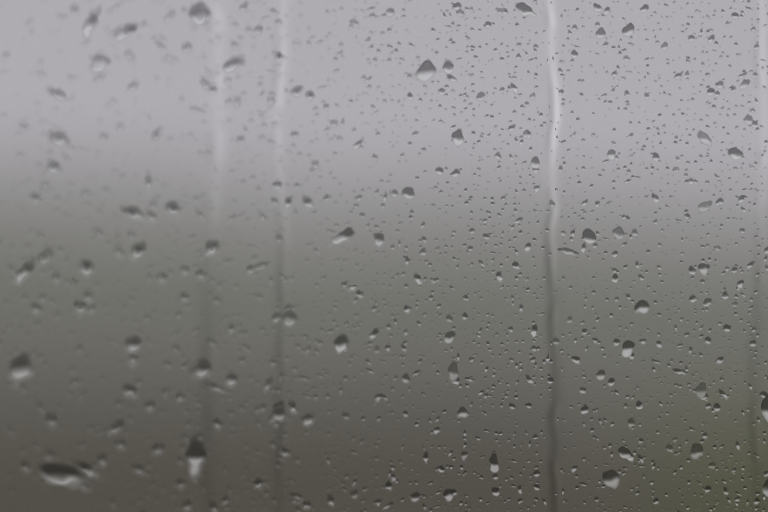
Write a Shadertoy shader that draws this texture.

```glsl
const vec3 SKY = vec3(0.685, 0.675, 0.695);
const vec3 HAZE = vec3(0.45, 0.45, 0.43);
const vec3 GROUND = vec3(0.325, 0.312, 0.287);
const vec3 GLINT = vec3(0.77, 0.77, 0.78);

vec3 hash3(vec2 p) {
    vec3 q = fract(p.xyx * vec3(0.1031, 0.1030, 0.0973));
    q += dot(q, q.yxz + 33.33);
    return fract((q.xxy + q.yzz) * q.zyx);
}

float noise(vec2 p) {
    vec2 i = floor(p), f = fract(p);
    f = f * f * (3.0 - 2.0 * f);
    float low = mix(hash3(i).x, hash3(i + vec2(1, 0)).x, f.x);
    float high = mix(hash3(i + vec2(0, 1)).x, hash3(i + vec2(1, 1)).x, f.x);
    return mix(low, high, f.y);
}

// Defocused view behind the glass
vec3 backdrop(vec2 uv) {
    float depth = 1.0 - uv.y - 0.05 * (uv.x - 0.5);
    depth += 0.03 * (noise(uv * vec2(5.0, 2.0)) - 0.5);
    vec3 color = mix(SKY, HAZE, smoothstep(0.2, 0.62, depth));
    color = mix(color, GROUND, smoothstep(0.55, 1.0, depth));
    float green = smoothstep(0.7, 1.0, uv.x) * smoothstep(0.4, 0.0, uv.y);
    return color + green * vec3(0.0, 0.015, -0.02);
}

// Offset across a wavering run of water, in units of its width
float trailOffset(vec2 p, float x, float width) {
    float sway = 0.022 * (noise(vec2(x * 37.0, p.y * 4.0)) - 0.5);
    sway += 0.009 * (noise(vec2(x * 91.0, p.y * 22.0)) - 0.5);
    return (p.x - x - sway) / width;
}

vec3 addTrail(vec3 color, vec2 p, float x, float width, float strength) {
    float s = trailOffset(p, x, width);
    float band = exp(-s * s);
    float broken = smoothstep(0.3, 0.75, noise(vec2(x * 19.0, p.y * 26.0)));
    float tint = mix(-0.07, 0.045, smoothstep(0.4, 0.65, p.y));
    float relief = 0.17 * s * exp(-2.0 * s * s) * (0.35 + broken);
    return color * (1.0 + strength * (band * tint + relief));
}

// One layer of scattered drops, each showing the view upside down
vec3 addDrops(vec3 color, vec3 view, vec2 p, float cell, vec2 radii,
              float density, float blur, float seed) {
    vec2 home = floor(p / cell);
    for (int j = -1; j <= 1; j++)
    for (int i = -1; i <= 1; i++) {
        vec2 id = home + vec2(i, j);
        vec3 place = hash3(id + seed);
        vec3 form = hash3(id + seed + 71.7);
        if (place.z > density) continue;

        float radius = mix(radii.x, radii.y, form.x * form.x);
        vec2 d = p - (id + 0.15 + 0.7 * place.xy) * cell;
        float wobble = noise(d / radius * 1.1 + 50.0 * form.xy) - 0.5;

        // Mostly round, some drawn out at a slant
        float stretch = 1.08 + 0.9 * pow(form.y, 4.0);
        float angle = 1.57 + (form.z - 0.5) * (0.6 + 2.2 * form.y);
        vec2 axis = vec2(cos(angle), sin(angle));
        vec2 q = vec2(dot(d, axis) / stretch, dot(d, vec2(-axis.y, axis.x)) * sqrt(stretch));
        float dist = length(q) - radius * (1.0 + 0.6 * wobble);

        float cover = smoothstep(blur, -blur, dist) * min(1.0, 1.1 * radius / blur);
        float level = (d.y + 0.35 * (form.z - 0.5) * d.x) / radius + 0.5 * wobble;
        float softness = 0.25 + 0.6 * blur / radius;
        float shade = smoothstep(-softness, softness, level + 0.12);
        vec3 bright = mix(view, GLINT, 0.35 + 0.4 * form.x);
        vec3 dark = view * mix(0.78, 0.58, form.x);
        vec3 body = mix(bright, dark, shade);
        // Thin dark rim under the lit half
        body *= 1.0 - 0.14 * smoothstep(-0.35, 0.0, dist / radius);
        color = mix(color, body, cover * 0.92);
    }
    return color;
}

void mainImage(out vec4 fragColor, in vec2 fragCoord) {
    vec2 uv = fragCoord / iResolution.xy;
    vec2 p = fragCoord / iResolution.y;
    float aspect = iResolution.x / iResolution.y;

    // The glass swings into focus towards the right
    float focus = smoothstep(0.08, 0.66, uv.x);
    float blur = max(mix(0.0115, 0.0023, focus), 0.8 / iResolution.y);

    vec3 view = backdrop(uv);
    vec3 color = view;
    color = addTrail(color, p, 0.275 * aspect, 0.022, 0.7);
    color = addTrail(color, p, 0.365 * aspect, 0.016, 0.7);
    color = addTrail(color, p, 0.72 * aspect, 0.013, 1.4);
    color = addTrail(color, p, 0.985 * aspect, 0.014, 0.8);

    // The main run leaves few drops in its path
    float s = trailOffset(p, 0.72 * aspect, 0.016);
    float dry = 1.0 - 0.85 * exp(-s * s);
    float patches = 0.6 + 0.6 * noise(p * 6.0);
    float fine = patches * dry * mix(0.15, 0.62, focus);

    color = addDrops(color, view, p, 0.0135, vec2(0.0014, 0.0036), fine, blur, 11.0);
    color = addDrops(color, view, p, 0.031, vec2(0.003, 0.0075),
                     patches * dry * mix(0.3, 0.5, focus), blur, 137.0);
    color = addDrops(color, view, p, 0.071, vec2(0.006, 0.014), 0.36, blur, 259.0);
    color = addDrops(color, view, p, 0.157, vec2(0.011, 0.027), 0.26, blur, 383.0);

    color += 0.008 * (noise(p * 260.0) - 0.5);
    fragColor = vec4(color, 1.0);
}
```
